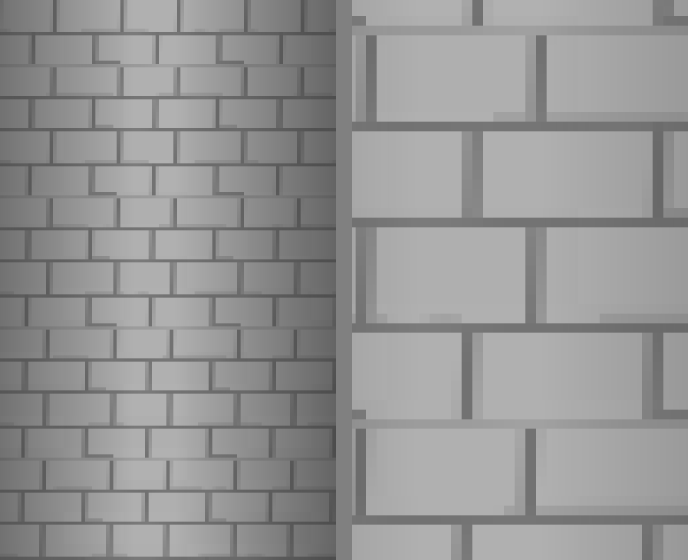
Left: the whole. Right: its middle third, enlarged.
A Shadertoy shader for this texture:

```glsl
// Grey pixelated brick column, lit along the middle, with leaning joints and worn mortar

const vec2 GRID = vec2(95.0, 175.0);  // texels across and down
const float PERIOD = 35.1;            // texels per long and short brick pair

// Distance to the nearest of a set of joints repeating every "period"
float jointDistance(float x, float offset, float period) {
    return abs(mod(x - offset + 0.5 * period, period) - 0.5 * period);
}

// Layered sines: slow irregular wear along each course
float wear(vec2 p) {
    return sin(p.x * 0.19 + p.y * 2.3) + 0.6 * sin(p.x * 0.43 - p.y * 1.7);
}

// Amount of mortar in one texel, counted from the top left
float mortarAmount(vec2 cell) {
    float row = mod(cell.y, 41.0);          // four courses per vertical repeat
    float course = floor(row / 10.0);
    float inCourse = row - course * 10.0;
    float x = cell.x + 0.5 + 0.0215 * cell.y; // joints lean to the left going down

    // Upright joints: uneven bricks in tall courses, even ones in short courses
    float tall = min(jointDistance(x, 15.6, PERIOD), jointDistance(x, 34.7, PERIOD));
    float even = jointDistance(x, 9.6, 0.5 * PERIOD);
    float d = mod(course, 2.0) < 0.5 ? tall : even;
    float mortar = clamp(1.15 - d, 0.0, 1.0);

    // Bed joints, with one washed out line in every four
    if (row > 0.5 && inCourse < 0.5) {
        float bed = course == 2.0 ? 0.32 : 0.92;
        mortar = max(bed + 0.05 * wear(cell), course == 2.0 ? 0.0 : mortar);
    }

    // Raised step under some short bricks, and faint smears above the beds
    if (inCourse > 8.5) {
        float along = mod(x - 27.1, PERIOD);
        if (course == 1.0 && along < 7.6) mortar = max(mortar, 0.8);
        if (course == 3.0 && along > 0.5 && along < 5.5) mortar = max(mortar, 0.4);
        if (mod(course, 2.0) < 0.5)
            mortar = max(mortar, 0.24 * smoothstep(0.1, 0.3, wear(cell)));
    }
    return clamp(mortar, 0.0, 1.0);
}

float wallTone(vec2 uv) {
    vec2 cell = floor(uv * GRID);
    // Flat bright band left of centre, falling off evenly to both sides
    float brick = 0.69 - 0.61 * max(abs(uv.x - 0.46) - 0.06, 0.0);
    brick += 0.004 * wear(floor(cell / vec2(17.5, 10.0)) * 7.0);
    return mix(brick, 0.5 * brick + 0.1, mortarAmount(cell));
}

void mainImage(out vec4 fragColor, in vec2 fragCoord) {
    // Average nine samples to smooth the texel edges
    float tone = 0.0;
    for (int i = 0; i < 9; i++) {
        vec2 shift = (vec2(i % 3, i / 3) - 1.0) / 3.0;
        vec2 uv = (fragCoord + shift) / iResolution.xy;
        tone += wallTone(vec2(uv.x, 1.0 - uv.y)) / 9.0;
    }
    fragColor = vec4(vec3(tone), 1.0);
}
```
